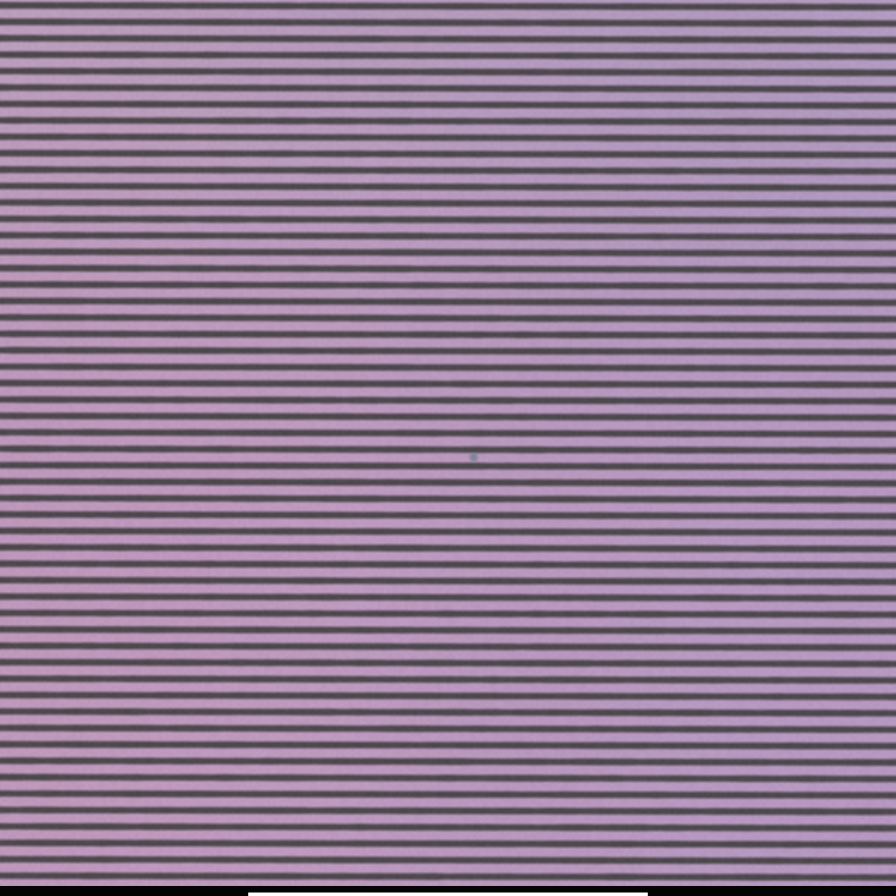
A WebGL 1 fragment shader for this pattern:

```glsl
precision highp float;

// Fine, slightly tilted dark lines on a mauve ground, with soft line flanks.
// A folded row coordinate gives the lines; value noise adds drift and grain.
// One small speck and a black and white strip at the foot finish it.

uniform vec2 u_resolution;

const float ROWS = 54.565;          // line periods over the canvas height
const float FIRST_LINE = 0.0070;    // depth of the first line below the top
const float TILT = 0.0020;          // drop of each line across the width
const float CORE = 0.06;            // half width of the dark core, in periods
const float FLANK = 0.34;           // where the flank meets the ground
const float WOBBLE = 0.025;         // uneven line edges, in periods
const float GRAIN = 0.022;
const float GRAIN_CELLS = 300.0;

const vec3 GROUND_LEFT = vec3(0.750, 0.602, 0.740);
const vec3 GROUND_RIGHT = vec3(0.712, 0.595, 0.752);
const vec3 TOP_TINT = vec3(-0.020, 0.010, -0.004);
const vec3 LINE = vec3(0.302, 0.282, 0.302);
const vec3 SPECK = vec3(0.45, 0.50, 0.56);
const vec3 STRIP = vec3(0.015);
const vec3 BAR = vec3(1.0);

const vec2 SPECK_CENTER = vec2(0.5286, 0.4896);
const float SPECK_RADIUS = 0.0075;
const float STRIP_HEIGHT = 0.0112;
const float BAR_HEIGHT = 0.0039;
const vec2 BAR_SPAN = vec2(0.277, 0.723);

float hash(vec2 p) {
  return fract(sin(dot(p, vec2(127.1, 311.7))) * 43758.5453);
}

float noise(vec2 p) {
  vec2 cell = floor(p);
  vec2 f = fract(p);
  f = f * f * (3.0 - 2.0 * f);
  float low = mix(hash(cell), hash(cell + vec2(1.0, 0.0)), f.x);
  float high = mix(hash(cell + vec2(0.0, 1.0)), hash(cell + 1.0), f.x);
  return mix(low, high, f.y);
}

// Coverage of the region below an edge, smoothed over one pixel
float below(float value, float edge, float pixel) {
  return clamp((edge - value) / pixel + 0.5, 0.0, 1.0);
}

// 0 in the core of a line, 1 on the open ground
float lineProfile(vec2 uv, float pixel) {
  float depth = 1.0 - uv.y - FIRST_LINE - TILT * (uv.x - 0.5);
  float row = depth * ROWS;
  float fromLine = abs(fract(row + 0.5) - 0.5);
  float rowId = floor(row + 0.5);
  fromLine += WOBBLE * (noise(vec2(uv.x * 60.0, rowId * 7.3)) - 0.5);
  float blur = max(0.0, pixel * ROWS - (FLANK - CORE)) * 0.5;
  return smoothstep(CORE - blur, FLANK + blur, fromLine);
}

vec3 groundColor(vec2 uv) {
  vec3 color = mix(GROUND_LEFT, GROUND_RIGHT, smoothstep(0.0, 1.0, uv.x));
  color += TOP_TINT * smoothstep(0.45, 1.0, uv.y);
  return color + 0.012 * (noise(uv * 5.0) - 0.5);
}

void main() {
  vec2 uv = gl_FragCoord.xy / u_resolution;
  vec2 pixel = 1.0 / u_resolution;

  // Lines over the drifting ground
  vec3 color = mix(LINE, groundColor(uv), lineProfile(uv, pixel.y));

  // Soft speck
  float speck = 1.0 - smoothstep(0.2, 1.0, length(uv - SPECK_CENTER) / SPECK_RADIUS);
  color = mix(color, SPECK, 0.8 * speck);

  // Fine grain
  color += GRAIN * (noise(uv * GRAIN_CELLS) - 0.5);

  // Strip along the foot with its bar
  color = mix(color, STRIP, below(uv.y, STRIP_HEIGHT, pixel.y));
  float bar = below(uv.y, BAR_HEIGHT, pixel.y)
            * below(BAR_SPAN.x, uv.x, pixel.x)
            * below(uv.x, BAR_SPAN.y, pixel.x);
  color = mix(color, BAR, bar);

  gl_FragColor = vec4(color, 1.0);
}
```
